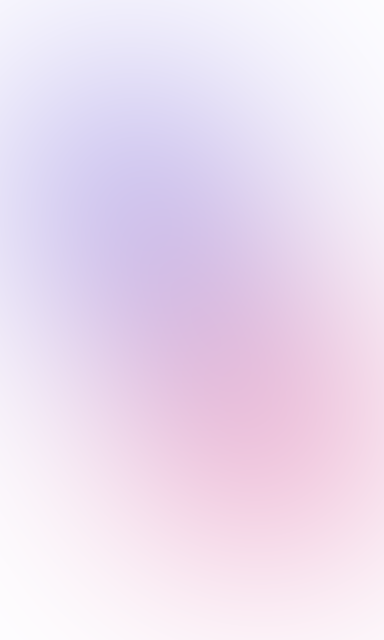
Write a Shadertoy shader that draws this background.

```glsl
// Soft round falloff: 1 at the centre, fading smoothly outward
float glow(vec2 p, vec2 centre, float radius) {
    vec2 d = (p - centre) / radius;
    return exp(-dot(d, d));
}

void mainImage(out vec4 fragColor, in vec2 fragCoord) {
    // Portrait space: width 1, height 1.662
    vec2 p = fragCoord / iResolution.xy * vec2(1.0, 1.662);

    // Near-white paper
    vec3 color = vec3(0.995, 0.995, 1.0);

    // Each glow tints the paper by absorbing light
    color -= vec3(0.150, 0.168, 0.040) * glow(p, vec2(0.33, 1.17), 0.47); // periwinkle
    color -= vec3(0.038, 0.188, 0.118) * glow(p, vec2(0.69, 0.54), 0.47); // rose
    color -= vec3(0.040, 0.060, 0.030) * glow(p, vec2(0.50, 0.87), 0.40); // violet overlap

    fragColor = vec4(color, 1.0);
}
```
